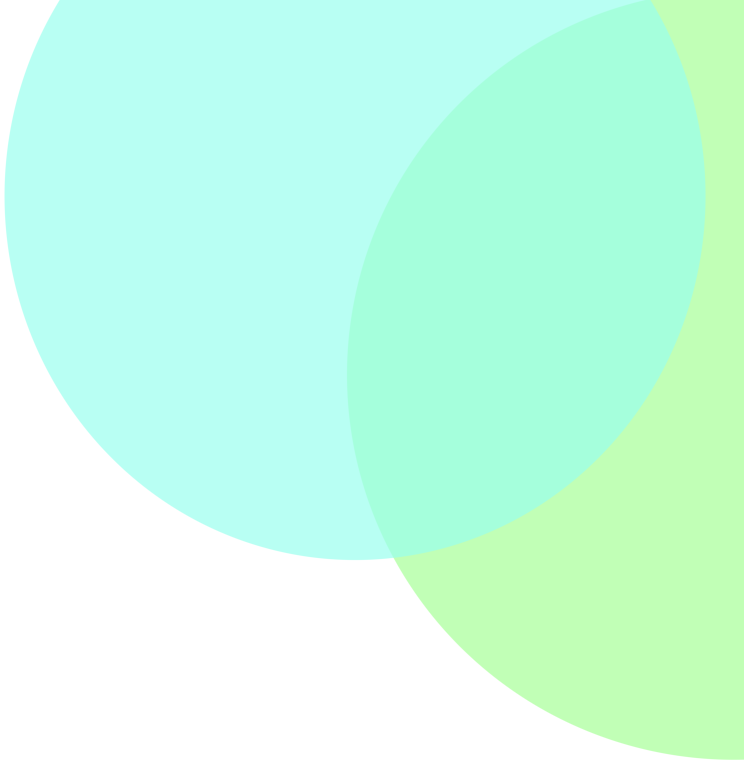
A Shadertoy shader for this background:

```glsl
// Two large pastel discs overlapping on a white ground.
// Each disc is an ellipse distance with a smoothed edge; the aqua one is
// translucent, so the mint overlap comes from blending it over the green.

const vec3 WHITE = vec3(1.0);
const vec3 GREEN = vec3(0.755, 1.0, 0.712);
const vec3 AQUA = vec3(0.6, 1.0, 0.93);
const float AQUA_OPACITY = 0.7;

// Approximate signed distance from p to an ellipse centred on the origin
float ellipseDistance(vec2 p, vec2 radii) {
    float scaled = length(p / radii);
    float slope = length(p / (radii * radii));
    return scaled * (scaled - 1.0) / max(slope, 1e-4);
}

// Coverage of an ellipse, softened over one pixel width
float ellipseMask(vec2 uv, vec2 center, vec2 radii, vec2 canvas, float pixel) {
    float d = ellipseDistance((uv - center) * canvas, radii * canvas);
    return 1.0 - smoothstep(-0.75 * pixel, 0.75 * pixel, d);
}

void mainImage(out vec4 fragColor, in vec2 fragCoord) {
    vec2 uv = fragCoord / iResolution.xy;
    vec2 canvas = vec2(iResolution.x / iResolution.y, 1.0);
    float pixel = 1.0 / iResolution.y;

    // Disc centres and radii are fractions of the canvas
    float green = ellipseMask(uv, vec2(0.9866, 0.5120), vec2(0.5202, 0.5013), canvas, pixel);
    float aqua = ellipseMask(uv, vec2(0.4772, 0.7448), vec2(0.4711, 0.4740), canvas, pixel);

    // Paint back to front
    vec3 color = mix(WHITE, GREEN, green);
    color = mix(color, AQUA, aqua * AQUA_OPACITY);
    fragColor = vec4(color, 1.0);
}
```
